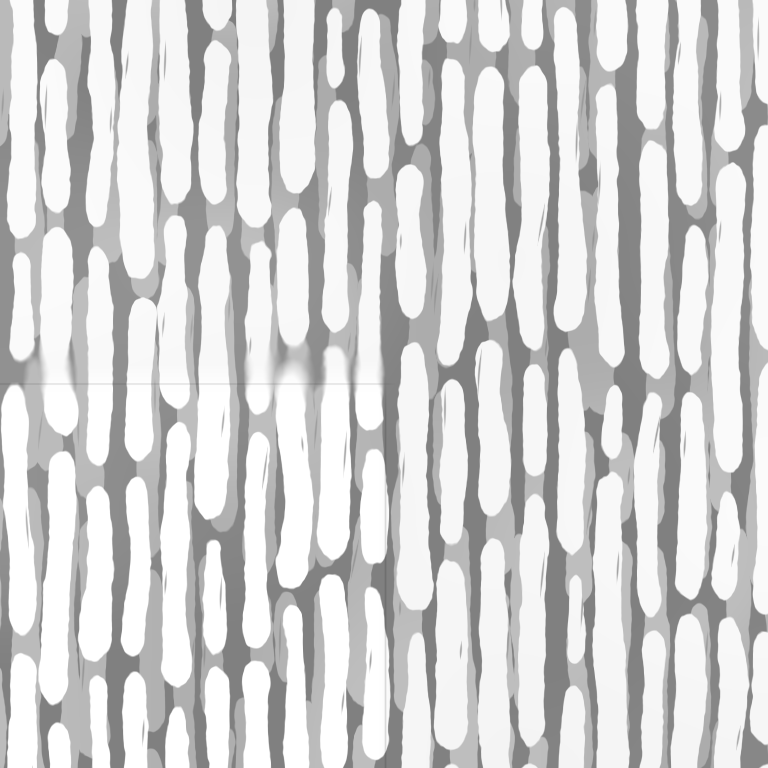
Give the GLSL for this pattern, as a WebGL 1 fragment shader.

```glsl
precision highp float;
uniform vec2 u_resolution;

const float COLUMNS = 19.5;        // strokes across the canvas
const float PERIOD = 0.29;         // mean stroke spacing along a column
const float LENGTH_JITTER = 0.36;  // shift of stroke ends, in periods
const float GAP = 0.022;           // vertical space between strokes
const float WHITE_RADIUS = 0.0180;
const float GRAY_RADIUS = 0.0175;
const float GRAY_SHIFT = 0.011;    // sideways offset of the gray strokes
const float WOBBLE = 0.012;        // sideways wander of a stroke
const float CAP_SQUASH = 0.62;     // below 1 gives longer rounded ends
const float SEAM_BLUR = 0.011;
const vec3 DARK_LOW = vec3(0.50);
const vec3 DARK_HIGH = vec3(0.575);
const vec3 GRAY_LOW = vec3(0.67);
const vec3 GRAY_HIGH = vec3(0.745);
const vec3 WHITE_LOW = vec3(0.955);
const vec3 WHITE_HIGH = vec3(1.0);

float hash(vec2 p) {
  vec3 q = fract(p.xyx * 0.1031);
  q += dot(q, q.yzx + 33.33);
  return fract((q.x + q.y) * q.z);
}

float noise(vec2 p) {
  vec2 i = floor(p);
  vec2 f = fract(p);
  f = f * f * (3.0 - 2.0 * f);
  return mix(mix(hash(i), hash(i + vec2(1.0, 0.0)), f.x),
             mix(hash(i + vec2(0.0, 1.0)), hash(i + vec2(1.0, 1.0)), f.x), f.y);
}

// Irregular boundary between stroke k - 1 and stroke k of a column
float strokeEnd(float column, float k, float seed) {
  float jitter = (hash(vec2(column + seed, k + 40.0)) * 2.0 - 1.0) * LENGTH_JITTER;
  return (k + jitter) * PERIOD;
}

// x: distance to the nearest stroke, y: distance to the nearest scratch
vec2 strokes(vec2 p, float radius, float shift, float seed) {
  vec2 nearest = vec2(1.0);
  for (int i = -1; i <= 1; i++) {
    float column = floor(p.x * COLUMNS) + float(i);
    float phase = hash(vec2(column + seed, 7.0)) * PERIOD;
    float y = p.y + phase;
    float wander = noise(vec2(y * 9.0, column * 3.0 + seed)) - 0.5;
    float bulge = noise(vec2(y * 17.0, column * 3.0 + seed + 91.0)) - 0.5;
    for (int j = -1; j <= 1; j++) {
      float k = floor(y / PERIOD) + float(j);
      vec2 id = vec2(column + seed + 150.0, k + 20.0);
      float low = strokeEnd(column, k, seed);
      float high = strokeEnd(column, k + 1.0, seed);
      float span = high - low;
      float size = radius * mix(0.78, 1.12, hash(id)) * mix(0.65, 1.0, smoothstep(0.08, 0.22, span));
      float side = hash(id + 11.0) < 0.6 ? 1.0 : -1.0;

      // Rounded bar, thinner toward its upper end
      float along = clamp((y - low) / span, 0.0, 1.0);
      float r = size * (1.12 - 0.28 * along) + bulge * 0.006;
      float center = (column + 0.5) / COLUMNS + wander * WOBBLE
                   + (hash(id + 23.0) - 0.5) * 0.006 + side * shift;
      float halfLength = max(0.0, 0.5 * (span - GAP) - size / CAP_SQUASH);
      float beyond = max(abs(y - 0.5 * (low + high)) - halfLength, 0.0);
      float dx = p.x - center;
      nearest.x = min(nearest.x, length(vec2(dx, beyond * CAP_SQUASH)) - r);

      // Thin sliver near one edge
      float reach = mix(0.008, 0.025, hash(id + 31.0));
      float dy = y - mix(low, high, mix(0.2, 0.8, hash(id + 37.0)));
      float sliver = abs(dx - side * size * 0.65 - dy * 0.06)
                   - 0.0011 * (1.0 - dy * dy / (reach * reach));
      if (hash(id + 43.0) < 0.6) nearest.y = min(nearest.y, sliver);
    }
  }
  // Ragged brush edge
  nearest.x += (noise(p * vec2(90.0, 55.0) + seed) - 0.5) * 0.0030
             + (noise(p * vec2(220.0, 150.0) + seed) - 0.5) * 0.0012;
  return nearest;
}

float fill(float d, float softness) {
  return 1.0 - smoothstep(-softness, softness, d);
}

void main() {
  vec2 p = gl_FragCoord.xy / u_resolution.y;
  float pixel = 1.0 / u_resolution.y;

  // Patchy blur along the left half of the horizontal seam
  float band = (p.y - 0.515) / 0.026;
  float leftHalf = 1.0 - smoothstep(0.49, 0.52, p.x);
  float blur = exp(-band * band) * leftHalf * smoothstep(0.2, 0.6, noise(vec2(p.x * 14.0, 5.0)));
  float softness = 0.8 * pixel + SEAM_BLUR * blur;

  // Slow tonal drift
  float drift = noise(p * 3.0 + 17.0);
  float lowerLeft = leftHalf * (1.0 - smoothstep(0.48, 0.56, p.y));
  vec3 dark = mix(DARK_LOW, DARK_HIGH, smoothstep(0.35, 0.95, drift));
  vec3 gray = mix(GRAY_LOW, GRAY_HIGH, smoothstep(0.1, 0.6, noise(p * 3.5 + 60.0)));
  vec3 white = mix(WHITE_LOW, WHITE_HIGH, max(lowerLeft, 0.7 * noise(p * 3.0 + 80.0)));

  vec2 back = strokes(p, GRAY_RADIUS, GRAY_SHIFT, 310.0);
  vec2 front = strokes(p, WHITE_RADIUS, 0.0, 120.0);
  vec3 color = mix(dark, gray, fill(back.x, softness));
  color = mix(color, dark, 0.6 * fill(back.y, pixel) * fill(back.x, softness));
  float cover = fill(front.x, softness);
  color = mix(color, white, cover);
  color = mix(color, dark, 0.75 * fill(front.y, pixel) * cover);

  // Faint seam lines
  float across = fill(abs(p.y - 0.5) - 0.0008, pixel) * leftHalf;
  float upright = fill(abs(p.x - 0.502) - 0.0010, pixel) * (1.0 - smoothstep(0.45, 0.52, p.y));
  color *= 1.0 - 0.14 * max(across, upright);

  gl_FragColor = vec4(color, 1.0);
}
```
